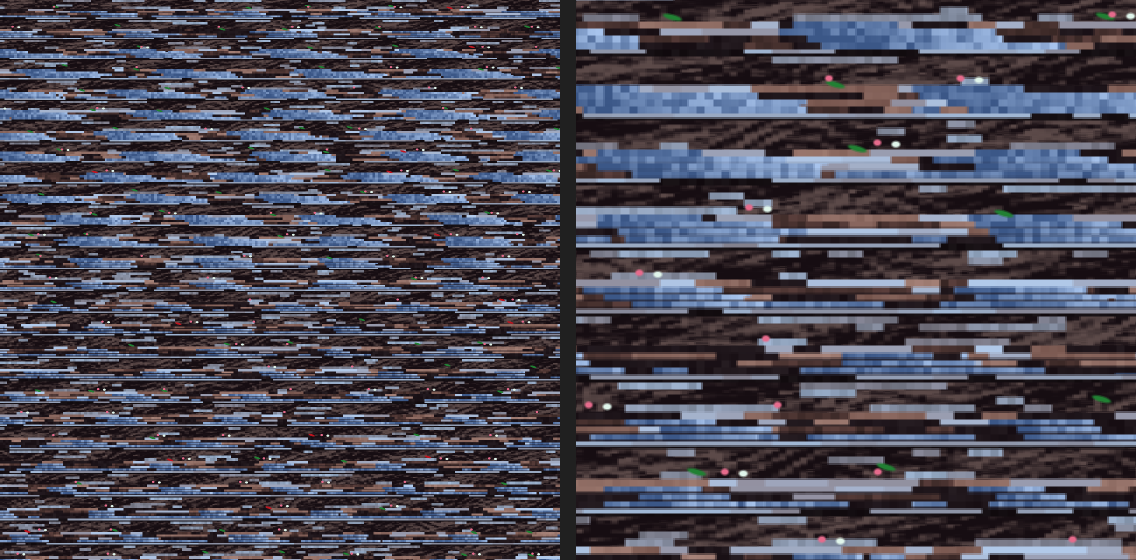
Left: the whole. Right: its middle third, enlarged.
A three.js fragment shader for this texture:

```glsl
// Stacked bands of torn scanlines: dark hair-like grain, skin and pale dashes, skewed blue patches.
varying vec2 vUv;

float hash(vec2 p) {
  return fract(sin(dot(p, vec2(12.99, 78.23))) * 4375.85);
}

// Random value that stays constant along each uneven dash of a scanline.
float dashValue(float x, float line, float count) {
  float s = x * count + hash(vec2(line, 5.0)) * 20.0;
  s += 0.6 * sin(s * 1.3 + line);
  return hash(vec2(floor(s), line));
}

// Short curved strands in brown clumps, broken up by small grain.
vec3 hairColor(float x, float f, float band) {
  float arch = fract(x * 7.0 + hash(vec2(band, 8.0))) - 0.5;
  float radius = length(vec2(arch, (f - 0.6) * 0.7));
  float strand = sin(radius * 40.0 + 3.0 * sin(x * 83.0 + band * 2.1));
  strand += 0.8 * sin(x * 260.0 + f * 30.0 + 3.0 * sin(x * 47.0 + band));
  vec2 cell = vec2(floor(x * 240.0), floor(f * 16.0) + band * 16.0);
  float streak = hash(vec2(floor(x * 95.0 + f * 7.0), cell.y));
  float tone = strand * 0.17 + streak * 0.5 + hash(cell) * 0.3;
  tone += 0.2 * sin(x * 31.0 + band * 4.0 + f * 5.0);
  tone = smoothstep(0.12, 0.9, tone);
  return mix(vec3(0.085, 0.05, 0.07), vec3(0.36, 0.29, 0.285), tone);
}

// Pixelated denim-like blue, paler towards the right end of a patch.
vec3 blueColor(float across, float grain) {
  float tone = clamp(across * 0.75 + (grain - 0.5) * 0.6, 0.0, 1.0);
  return mix(vec3(0.23, 0.34, 0.53), vec3(0.66, 0.77, 0.93), tone);
}

// Soft ellipse mask.
float spot(vec2 q, vec2 size) {
  return 1.0 - smoothstep(0.75, 1.1, length(q / size));
}

vec3 scanlines(vec2 p) {
  // Bands grow taller downwards, each holds nine scanlines.
  float depth = 1.0 - p.y;
  float b = depth * (28.2 - 2.6 * depth);
  float band = floor(b);
  float f = fract(b);
  float row = floor(f * 9.0);
  float line = band * 9.0 + row;
  float x = floor(p.x * 240.0) / 240.0;
  float grain = hash(vec2(floor(p.x * 200.0), line));
  float dash = dashValue(x, line, 34.0);
  float shade = hash(vec2(dash * 9.0, line));

  vec3 dark = vec3(0.085, 0.05, 0.07) + 0.06 * grain;
  vec3 rust = vec3(0.29, 0.2, 0.19) * (0.75 + 0.5 * grain);
  vec3 skin = mix(vec3(0.45, 0.32, 0.29), vec3(0.66, 0.52, 0.48), shade * 0.7 + grain * 0.3);
  vec3 pale = mix(vec3(0.57, 0.56, 0.62), vec3(0.7, 0.8, 0.93), shade);

  // Patches repeat along the band and lean right on lower scanlines.
  float phase = fract(x * (3.9 + 0.05 * band) + hash(vec2(band, 3.0))
    - (row - 5.0) * 0.07 + (hash(vec2(line, 1.0)) - 0.5) * 0.1);
  float strong = smoothstep(0.02, 0.14, depth) * (1.0 - smoothstep(0.38, 0.58, depth));
  float width = mix(0.28, 0.58, strong) + 0.16 * (dash - 0.5);

  vec3 color = hairColor(x, f, band);
  if (row < 4.0) {
    float cover = (row < 1.0 || row > 2.0) ? 0.23 : 0.07;
    if (dash < cover) color = pale * (0.72 + 0.2 * grain);
  } else if (row < 5.0) {
    color = dash < 0.27 ? dark : (dash < 0.42 ? rust : (dash < 0.68 ? skin : pale));
    if (strong > 0.5 && phase > 0.12 && phase < 0.4) color = blueColor(phase, grain);
  } else if (row < 8.0) {
    color = dash < 0.34 ? dark : (dash < 0.6 ? rust : (dash < 0.86 ? skin : pale));
    if (row > 6.0 && dash > 0.25 + 0.5 * strong) color = blueColor(dash * 0.6, grain);
    if (phase < width) color = blueColor(phase / width, grain);
    // Thin black gaps split the weaker patches.
    float gap = step(0.72, fract(f * 9.0)) * (1.0 - strong);
    color = mix(color, dark, gap * 0.75);
  } else {
    color = (fract(f * 9.0) < 0.6 && dash > 0.22) ? pale * 0.9 : dark * 0.7;
  }

  // Paired pink and white glints, green flecks and a few red ones.
  float cellX = p.x * 6.5 + hash(vec2(band, 11.0));
  vec2 cell = vec2(floor(cellX), band);
  float luck = hash(cell + 17.0);
  vec2 q = vec2((fract(cellX) - 0.25 - 0.5 * hash(cell)) / 6.5, (f - 0.34) / 26.0);
  float pink = spot(q, vec2(0.0025, 0.002)) * step(0.35, luck);
  float white = spot(q - vec2(0.011, 0.001), vec2(0.0028, 0.002)) * step(0.55, luck);
  vec2 g = q + vec2(0.05 * (luck - 0.5), 0.009 * (hash(cell + 4.0) - 0.6));
  float fleck = spot(vec2(g.x, g.y - g.x * 0.25), vec2(0.006, 0.0018));
  vec3 fleckColor = luck > 0.85 ? vec3(0.75, 0.08, 0.12) : vec3(0.13, 0.5, 0.2);
  color = mix(color, fleckColor, fleck * step(0.4, hash(cell + 9.0)));
  color = mix(color, vec3(0.9, 0.42, 0.55), pink);
  return mix(color, vec3(0.88, 0.96, 0.92), white);
}

void main() {
  // Four close samples soften the edges.
  vec3 sum = vec3(0.0);
  for (int i = 0; i < 4; i++) {
    vec2 corner = vec2(mod(float(i), 2.0), floor(float(i) * 0.5)) - 0.5;
    sum += scanlines(vUv + corner * 0.0008);
  }
  gl_FragColor = vec4(sum * 0.25, 1.0);
}
```
